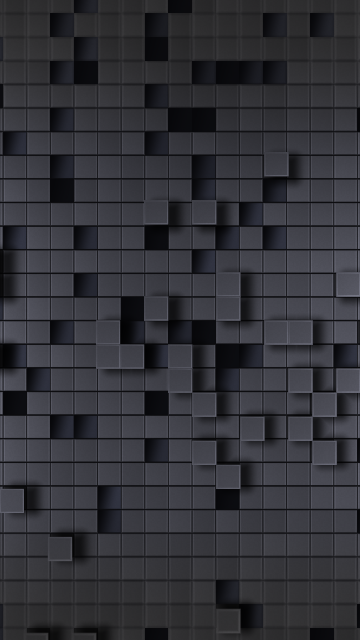
This background is drawn by a Shadertoy shader. Its source:

```glsl
// A dark wall of square metal blocks, some raised with soft shadows, some sunk into black.

const float COLUMNS = 15.24;              // blocks across the canvas width
const vec2 GRID_SHIFT = vec2(0.13, 0.57); // partial block at the left and top
const vec3 STEEL = vec3(0.97, 0.98, 1.10);
const vec3 HAZE = vec3(1.0, 0.99, 1.02);
const vec3 PIT = vec3(0.026, 0.027, 0.038);
const vec3 GAP = vec3(0.04, 0.04, 0.05);

float hash(vec2 p) {
    vec3 q = fract(vec3(p.xyx) * 0.1031);
    q += dot(q, q.yzx + 33.33);
    return fract((q.x + q.y) * q.z);
}

float boxDistance(vec2 p, vec2 halfSize) {
    vec2 d = abs(p) - halfSize;
    return length(max(d, 0.0)) + min(max(d.x, d.y), 0.0);
}

float stroke(float d, float halfWidth, float soft) {
    return 1.0 - smoothstep(max(halfWidth - soft, 0.0), halfWidth + soft, abs(d));
}

// 1 raised, 0 flush, -0.5 sunk, -1 deep hole
float blockHeight(vec2 cell) {
    float h = hash(cell + 71.0);
    float raisedShare = step(3.5, cell.y) * mix(0.05, 0.10, smoothstep(5.0, 13.0, cell.y));
    if (h < 0.052) return -1.0;
    if (h < 0.132) return -0.5;
    return h > 1.0 - raisedShare ? 1.0 : 0.0;
}

// Broad light: brightest at mid height, lifted toward both sides
float wallLight(vec2 uv) {
    float bell = smoothstep(0.0, 0.46, uv.y) * (1.0 - smoothstep(0.68, 1.06, uv.y));
    float side = pow(abs(2.0 * uv.x - 1.0), 2.5);
    float drift = sin(uv.x * 7.0 + uv.y * 5.0) + sin(uv.y * 13.0 - uv.x * 4.0);
    return 0.176 + bell * (0.078 + 0.072 * side) + 0.006 * drift;
}

// Flush face: slight shade per block, a gentle slope, lit vertical edges
vec3 faceColor(vec2 local, vec2 cell, vec3 light, float soft) {
    float shade = 1.0 + 0.14 * (hash(cell + 19.0) - 0.5);
    float slope = 1.0 - 0.08 * local.x + 0.08 * local.y;
    float edge = stroke(0.445 - abs(local.x), 0.012, soft);
    return light * (shade * slope + 0.20 * edge);
}

// Sunk floor: shadow falls from the left and top walls
vec3 sunkColor(vec2 local, vec2 cell, float depth, vec3 light) {
    float lit = smoothstep(-0.6, 0.4, local.x + 0.25 * local.y);
    float reach = depth < -0.75 ? 0.08 : mix(0.45, 0.75, hash(cell + 5.0));
    vec3 cool = vec3(0.92, 0.96, 1.06);
    return PIT + cool * light * lit * reach;
}

// Raised face with a bright rim, strongest at the lower right
vec3 raisedColor(vec2 local, float d, vec3 light, float soft) {
    float rim = stroke(d + 0.04, 0.016, soft);
    float corner = smoothstep(-0.6, 0.6, local.x + local.y);
    return light * (1.04 + 0.10 * local.y + rim * mix(0.15, 0.45, corner));
}

void mainImage(out vec4 fragColor, in vec2 fragCoord) {
    // Grid counted from the upper left, with square cells
    vec2 uv = vec2(fragCoord.x, iResolution.y - fragCoord.y) / iResolution.xy;
    float aspect = iResolution.y / iResolution.x;
    vec2 grid = uv * vec2(1.0, aspect) * COLUMNS - GRID_SHIFT;
    vec2 middle = 0.5 * vec2(1.0, aspect) * COLUMNS - GRID_SHIFT;
    vec2 cell = floor(grid);
    vec2 local = grid - cell - 0.5;

    // Focus and color fade toward the top and bottom
    float pixel = COLUMNS / iResolution.x;
    float blur = smoothstep(0.26, 0.48, abs(uv.y - 0.52));
    float soft = 0.65 * pixel + 0.07 * blur;

    vec3 light = wallLight(uv) * mix(STEEL, HAZE, blur);
    float height = blockHeight(cell);
    vec3 color = height < 0.0 ? sunkColor(local, cell, height, light)
                              : faceColor(local, cell, light, soft);
    if (height > 0.5) color *= 0.4;

    // Gaps: heavier across than down
    float across = stroke(0.5 - abs(local.y), 0.032, soft);
    float down = stroke(0.5 - abs(local.x), 0.014, soft);
    float gap = max(across * 0.95, down * 0.68) * (1.0 - 0.76 * blur);
    color = mix(color, min(color, GAP), gap);

    // Raised blocks nearby: shadow to the right, face pushed outward by perspective
    float shadow = 0.0;
    float cover = 0.0;
    vec3 raised = vec3(0.0);
    for (int j = -1; j <= 1; j++) {
        for (int i = -1; i <= 1; i++) {
            vec2 other = cell + vec2(i, j);
            if (blockHeight(other) < 0.5) continue;
            vec2 center = other + 0.5;
            vec2 q = grid - center;
            float shadowDist = boxDistance(q - vec2(0.42, 0.08), vec2(0.38));
            shadow = max(shadow, 1.0 - smoothstep(-0.1, 0.58, shadowDist));
            vec2 face = q - 0.018 * (center - middle);
            float d = boxDistance(face, vec2(0.50)) - 0.02;
            float mask = 1.0 - smoothstep(-0.5 * soft, 0.5 * soft, d);
            raised = mix(raised, raisedColor(face, d, light, soft), mask);
            cover = mix(cover, 1.0, mask);
        }
    }
    color *= 1.0 - 0.72 * shadow;
    color = color * (1.0 - cover) + raised;

    // Fine grain in the metal
    color *= 1.0 + 0.03 * (hash(floor(grid * 19.0)) - 0.5);
    fragColor = vec4(color, 1.0);
}
```
